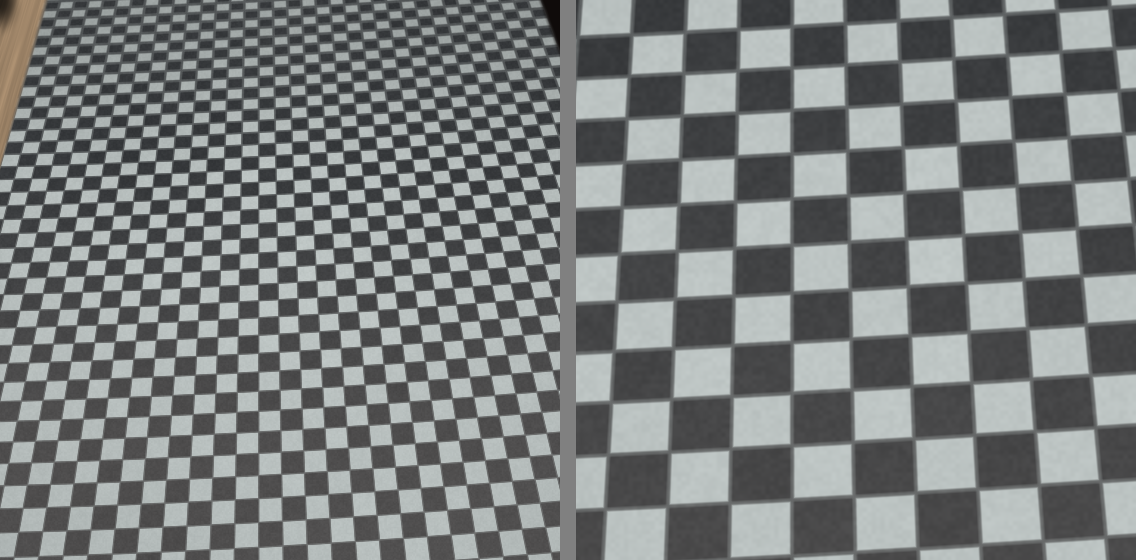
Left, the full canvas; right, a detail of the centre.
Reproduce this pattern procedurally as a WebGL 1 fragment shader.

```glsl
precision highp float;

uniform vec2 u_resolution;

#define HORIZON 1.366       // height of the vanishing point above the top edge
#define VANISH_X 0.462      // horizontal place of the vanishing point
#define CELL_SPREAD 0.0185  // cell width per unit of depth
#define ROW_DENSITY 121.48  // rows per unit of inverse depth
#define ROW_PHASE 63.86
#define SHEET_LEFT -15.0    // sheet borders, in columns
#define SHEET_RIGHT 19.9
#define SEAM 0.0012         // half width of the dark lines between cells
#define PAPER vec3(0.735, 0.765, 0.76)
#define INK_FAR vec3(0.205, 0.215, 0.225)
#define INK_NEAR vec3(0.31, 0.305, 0.305)
#define WOOD vec3(0.61, 0.51, 0.40)

float hash(vec2 p) {
    vec3 q = fract(vec3(p.xyx) * 0.1031);
    q += dot(q, q.yzx + 33.33);
    return fract((q.x + q.y) * q.z);
}

float noise(vec2 p) {
    vec2 i = floor(p);
    vec2 f = fract(p);
    f = f * f * (3.0 - 2.0 * f);
    return mix(mix(hash(i), hash(i + vec2(1.0, 0.0)), f.x),
               mix(hash(i + vec2(0.0, 1.0)), hash(i + 1.0), f.x), f.y);
}

// Sheet coordinates (column, row) of a canvas point, y pointing down
vec2 sheetCoords(vec2 p, out vec2 cellSize) {
    float depth = p.y + HORIZON;
    float dx = p.x - 0.478;
    float bentDepth = depth + 0.055 * dx + 0.0307 * dx * dx;
    cellSize = vec2(CELL_SPREAD * depth, bentDepth * bentDepth / ROW_DENSITY);
    return vec2((p.x - VANISH_X) / cellSize.x, ROW_DENSITY / bentDepth - ROW_PHASE);
}

// Soft square wave per axis: -1 on even cells, +1 on odd ones
vec2 squareWave(vec2 cell, vec2 edge, vec2 blur) {
    vec2 parity = 2.0 * mod(floor(cell), 2.0) - 1.0;
    return parity * smoothstep(vec2(0.0), blur, edge);
}

// Printed checks with seams, tonal drift and paper grain
vec3 printedSheet(vec2 p, vec2 cell, vec2 cellSize, float blur) {
    vec2 edge = 0.5 - abs(fract(cell) - 0.5);
    vec2 wave = squareWave(cell, edge, blur / cellSize);
    float white = 0.5 - 0.5 * wave.x * wave.y;

    float nearness = smoothstep(0.2, 0.85, p.y);
    vec3 ink = mix(INK_FAR, INK_NEAR, nearness);
    float light = mix(0.89, 1.0, smoothstep(0.0, 0.35, p.y));
    light -= 0.16 * dot(p - vec2(0.52, 0.55), p - vec2(0.52, 0.55));
    vec3 color = mix(ink, PAPER * light, white);

    vec2 gap = edge * cellSize;
    float seam = 1.0 - smoothstep(SEAM * 0.3, SEAM + 0.5 * blur, min(gap.x, gap.y));
    color = mix(color, ink * 0.85, 0.38 * seam);

    float cellTone = hash(floor(cell) + 57.0) - 0.5;
    float grain = noise(p * 380.0) + 0.6 * noise(p * 150.0) - 0.8;
    float drift = noise(p * 4.0) - 0.5;
    return color + 0.012 * cellTone + 0.028 * grain + 0.02 * drift;
}

// Table top on the left, with grain along the sheet border
vec3 woodTable(vec2 p, float column) {
    float streaks = noise(vec2(column * 3.0, p.y * 5.0));
    float fibres = noise(vec2(column * 12.0, p.y * 18.0));
    vec3 color = WOOD * (0.86 + 0.18 * streaks + 0.1 * fibres);
    float corner = smoothstep(0.01, 0.07, length(p * vec2(1.6, 1.0)));
    return color * mix(0.25, 1.0, corner);
}

void main() {
    vec2 p = gl_FragCoord.xy / u_resolution;
    p.y = 1.0 - p.y;
    float pixel = 1.0 / min(u_resolution.x, u_resolution.y);

    // Focus lies near the middle and softens towards the far end
    float blur = max(0.0018 + 0.0024 * smoothstep(0.4, 0.0, p.y), 1.2 * pixel);

    vec2 cellSize;
    vec2 cell = sheetCoords(p, cellSize);
    vec3 color = printedSheet(p, cell, cellSize, blur);

    // Surroundings beyond the sheet borders
    float soft = 1.5 * blur / cellSize.x;
    float left = smoothstep(soft, -soft, cell.x - SHEET_LEFT);
    float right = smoothstep(-soft, soft, cell.x - SHEET_RIGHT);
    vec3 shadow = vec3(0.06, 0.045, 0.04);
    color = mix(color, woodTable(p, cell.x), left);
    color = mix(color, shadow, right);

    gl_FragColor = vec4(color, 1.0);
}
```
